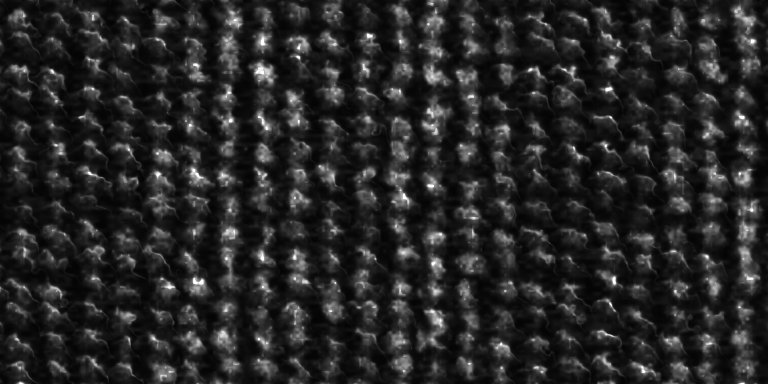
Reproduce this texture procedurally as a Shadertoy shader.

```glsl
// Dark ribbed knit: 22 columns of glinting beads and hooked loops, about 14 rows high.

vec2 hash2(vec2 p) {
    vec3 q = fract(p.xyx * vec3(0.1031, 0.1030, 0.0973));
    q += dot(q, q.yzx + 33.33);
    return fract((q.xx + q.yz) * q.zy);
}

float noise(vec2 p) {
    vec2 i = floor(p), f = fract(p);
    f = f * f * (3.0 - 2.0 * f);
    float low = mix(hash2(i).x, hash2(i + vec2(1, 0)).x, f.x);
    float high = mix(hash2(i + vec2(0, 1)).x, hash2(i + vec2(1, 1)).x, f.x);
    return mix(low, high, f.y);
}

float gauss(float x, float width) {
    x /= width;
    return exp(-x * x);
}

// Light from one stitch; the variation recurs every 15 columns and 8 rows
float stitch(vec2 knit, vec2 id) {
    vec2 key = mod(id, vec2(15.0, 8.0));
    vec2 jitter = hash2(key + 7.0) - 0.5;
    vec2 tone = hash2(key + 53.0);
    float columnShift = (hash2(vec2(key.x, 91.0)).y - 0.5) * 0.4;
    vec2 d = knit - id - 0.5 - jitter * vec2(0.2, 0.3) - vec2(0.0, columnShift);

    // Two bands of columns carry round beads, the others thin hooks
    float beaded = min(1.0, gauss(key.x - 6.3, 2.2) + gauss(key.x - 12.2, 2.1));
    float bead = gauss(d.x + 0.15 * d.y, 0.23) * gauss(d.y, 0.36);
    float arch = d.y - 0.2 + 1.7 * d.x * d.x + 0.6 * d.x;
    float hook = gauss(arch, 0.11) * gauss(d.x - 0.03, 0.33);

    float light = bead * mix(0.17, 0.5, beaded) * (0.6 + 0.8 * tone.x);
    light += hook * mix(0.32, 0.08, beaded) * (0.5 + tone.y);

    // Uneven seam row just below the middle
    float seam = id.y == 6.0 ? mix(0.35, 1.15, tone.y) : 1.0;
    return light * seam;
}

void mainImage(out vec4 fragColor, in vec2 fragCoord) {
    vec2 uv = fragCoord / iResolution.xy;
    vec2 p = uv * vec2(2.0, 1.0);

    // Fuzzy warp of the stitch grid
    vec2 warp = vec2(noise(p * 34.0), noise(p * 34.0 + 71.0)) - 0.5;
    warp += 0.6 * (vec2(noise(p * 75.0 + 19.0), noise(p * 75.0 + 43.0)) - 0.5);
    vec2 knit = uv * vec2(22.3, 14.3) - vec2(0.14, 0.1) + warp * vec2(0.3, 0.32);

    float light = 0.0;
    for (int y = -1; y <= 1; y++)
        for (int x = -1; x <= 1; x++)
            light += stitch(knit, floor(knit) + vec2(x, y));

    // Yarn grain, glints and faint fibres in the gaps
    float grain = noise(p * 120.0 + 5.0);
    float clumps = noise(p * 55.0 + 29.0);
    float glint = smoothstep(0.68, 0.95, noise(p * 95.0 + 61.0));
    float fibre = noise(p * vec2(45.0, 85.0) + 83.0);
    light *= 0.35 + 0.7 * grain + 0.6 * clumps;
    light += glint * light * 0.9;
    light += 0.015 + 0.07 * fibre * fibre;

    fragColor = vec4(vec3(clamp(light, 0.0, 1.0)), 1.0);
}
```
